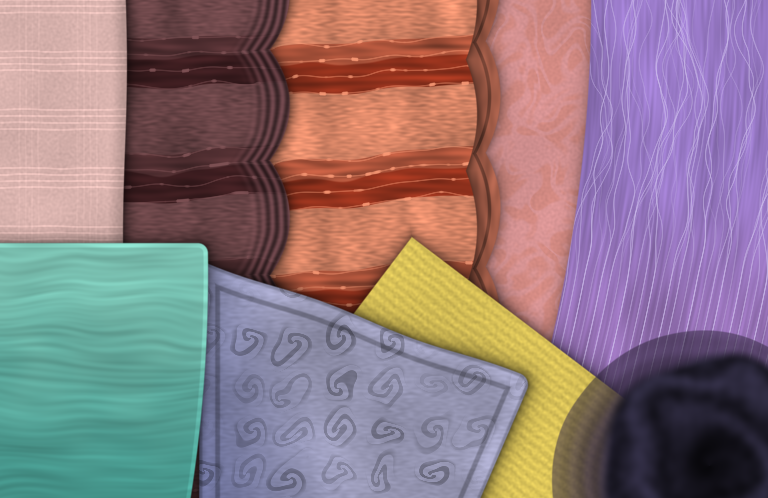
Reproduce this texture procedurally as a Shadertoy shader.

```glsl
vec2 hash2(vec2 p) {
  vec3 q = fract(p.xyx * vec3(.1031, .103, .0973));
  q += dot(q, q.yzx + 33.3);
  return fract((q.xx + q.yz) * q.zy) * 2. - 1.;
}

float corner(vec2 i, vec2 f, vec2 o) { return dot(hash2(i + o), f - o); }

float noise(vec2 p) {
  vec2 i = floor(p), f = p - i, u = f * f * (3. - 2. * f), e = vec2(0, 1);
  return mix(mix(corner(i, f, e.xx), corner(i, f, e.yx), u.x),
             mix(corner(i, f, e.xy), corner(i, f, e.yy), u.x), u.y);
}

float fbm(vec2 p) {
  return .6 * noise(p) + .3 * noise(p * 2. + 7.) + .15 * noise(p * 4. + 3.);
}

float line(float d, float w) { return 1. - smoothstep(w * .4, w + .0012, abs(d)); }

float rounded(vec2 d, float r) {
  d += r;
  return min(max(d.x, d.y), 0.) + length(max(d, 0.)) - r;
}

// Cloth with a soft contact shadow
vec3 layer(vec3 under, vec3 cloth, float d, float shade) {
  float aa = 1. / iResolution.y;
  under *= 1. - shade * exp(-max(d, 0.) / .014);
  return mix(cloth, under, smoothstep(-aa, aa, d));
}

float ruffleRow(vec2 p, float tilt) {
  return (p.y - tilt * p.x + .016 * noise(p * vec2(9, 3))) / .226;
}

// Gathered bands, sheer gaps, tufted threads
vec3 ruffle(vec2 p, float row, vec3 light, vec3 dark) {
  float f = abs(row - round(row)), g = fract(row);
  vec3 cloth = light * (1. + .35 * noise(p * vec2(16, 5)) + .28 * noise(p * vec2(50, 190)));
  float flap = smoothstep(.53, .55, g + .05 * noise(p * 14.));
  vec3 gap = mix(dark, light, .42 * flap) * (1. + .5 * noise(p * vec2(12, 80)));
  vec3 col = mix(cloth * (1. - .8 * f * f), gap, smoothstep(.275, .29, f));
  for (float k = 0.; k < 4.; k++) {
    vec2 s = vec2(p.x * 13. + k * 7.3, floor(row));
    float tuft = smoothstep(.1, .3, noise(s * 3.5));
    float d = (g - .29 - .14 * k - .06 * noise(s)) * .226;
    col = mix(col, light * 1.18, line(d, .0012 + .0025 * tuft) * (.4 + .5 * tuft));
  }
  return col;
}

vec3 fringe(vec2 p, float u) {
  vec3 col = mix(vec3(.57, .43, .69), vec3(.59, .47, .77), smoothstep(.3, .7, p.y));
  col *= 1. + .3 * fbm(p * vec2(9, 2)) + .2 * noise(vec2(u * 150., p.y * 9.));
  for (float i = 0.; i < 52.; i++) {
    float sway = .11 * noise(vec2(i * .23, p.y * 3.5)) + .04 * noise(vec2(i * 3.7, p.y * 11.));
    float x = floor(i * .5) * .0175 + .004 + smoothstep(.43, .68, p.y) * (sway + .008 * sin(i * 2.4));
    col = mix(col, vec3(.81, .75, .93), line(u - x, .0009) * (.34 + .2 * sin(i * 5.1)));
  }
  return col;
}

vec3 damask(vec2 p, float d) {
  vec3 col = mix(vec3(.43, .45, .62), vec3(.58, .58, .69), smoothstep(.35, .75, p.x + .3 * p.y));
  col *= 1. + .35 * fbm(p * 5.) + .12 * noise(p * vec2(60, 170));
  vec2 q = p * 11. + .5 * noise(p * 17.), id = floor(q), c = q - id - .5 - .12 * hash2(id);
  float r = length(c), swirl = sin(atan(c.y, c.x) * 2. + r * 26. + id.x);
  float motif = smoothstep(-.1, .5, swirl) * (1. - smoothstep(.28, .46, r));
  col *= 1. - motif * (.15 + .13 * hash2(id + 5.).x);
  return col * (1.1 - .1 * smoothstep(.015, .035, -d) - .25 * line(d + .037, .006) - .25 * line(d, .008));
}

void mainImage(out vec4 fragColor, in vec2 fragCoord) {
  vec2 p = fragCoord / iResolution.y;
  float grain = noise(p * 160.), soft = fbm(p * 5.);

  // Rose print, violet fringe
  float print = smoothstep(.05, .22, abs(noise(p * 24. + 2. * noise(p * 15.))));
  vec3 col = mix(vec3(.86, .59, .59), vec3(.84, .55, .52), print) * (1. + .18 * soft + .08 * grain);
  float u = p.x - 1.187 + .17 * (1. - p.y) * (1. - p.y);
  col = layer(col, fringe(p, u), -u, .25);

  // Orange ruffles over back scallops
  float row = ruffleRow(p - vec2(.763, .755), .08), f = fract(row + .35) - .5;
  float d = p.x - 1.005 + .12 * f * f;
  vec3 cloth = vec3(.72, .41, .32) * (.9 + .3 * noise(p * vec2(70, 20)) - .3 * line(d + .022, .004));
  col = layer(col, cloth, d, .35);
  f = row - round(row);
  cloth = ruffle(p, row, vec3(.84, .52, .4), vec3(.56, .19, .11));
  col = layer(col, cloth, p.x - .958 + .09 * f * f, .45);

  // Brown ruffles with edge folds
  row = ruffleRow(p - vec2(.4, .763), .05);
  f = fract(row + .42) - .5;
  d = p.x - .582 + .16 * f * f;
  cloth = ruffle(p, row, vec3(.43, .28, .29), vec3(.23, .11, .12));
  vec3 folds = vec3(.36, .23, .25) * (.85 + .4 * sin(d * 330. + 5. * noise(p * 11.)));
  col = layer(col, mix(cloth, folds, .75 * smoothstep(-.09, -.03, d)), d, .5);

  // Pale pink check
  vec2 cell = fract(p / .117 + .04 * noise(p * 12.));
  vec2 stripe = smoothstep(.3, .9, cos(cell * 57.)) * step(abs(cell - .5), vec2(.22));
  d = p.x - .251 - .004 * sin(p.y * 9.);
  cloth = vec3(.85, .7, .68) * (1. + .14 * soft + .08 * grain + .1 * stripe.y + .03 * stripe.x);
  col = layer(col, cloth * (1. - .18 * smoothstep(-.035, 0., d)), d, .6);

  // Yellow ribbed corner
  vec2 q = mat2(.796, .605, -.605, .796) * (p - vec2(.827, .524));
  cloth = vec3(.84, .75, .34) * (1. + .05 * sin(q.y * 350. + 2. * noise(p * 20.)) + .12 * grain + .15 * soft);
  col = layer(col, cloth, max(-q.x, q.y), .5);

  // Blue-grey damask
  q.x = dot(p - vec2(.422, .472), vec2(.341, .94)) + .004 * sin(p.x * 17.);
  q.y = dot(p - vec2(1.058, .217), vec2(.919, -.394));
  d = max(rounded(q, .025), .4 - p.x);
  col = layer(col, damask(p, d), d, .55);

  // Teal gauze
  float sag = 1. - p.y / .45, weft = p.y + .04 * noise(p * 6.);
  d = rounded(p - vec2(.418 - .035 * sag * sag, .512), .02);
  cloth = mix(vec3(.27, .58, .54), vec3(.47, .74, .68), smoothstep(0., .5, p.y + .18 * soft));
  cloth *= 1. + .18 * noise(vec2(p.x * 6., weft * 100.)) + .22 * fbm(vec2(p.x * 2., weft * 14.));
  col = layer(col, cloth * (1. + .15 * line(d + .005, .005)), d, .45);

  // Dark scarf: sheer rim, coiled core
  d = length(p - vec2(1.41, .036)) - .3 + .012 * noise(p * 6.);
  cloth = vec3(.2, .16, .25) * (1. + .12 * sin(d * 160. + 9. * noise(p * 5.)));
  col = mix(col, layer(col, cloth, d, 0.), .55 + .3 * smoothstep(0., .09, -d));
  q = p - vec2(1.425, .065);
  float r = length(q) + .035 * noise(p * 7.);
  float coil = sin(r * 75. + atan(q.y, q.x) + 6. * noise(p * 8.)) + noise(p * 40.);
  cloth = vec3(.13, .12, .18) * (1. + .3 * coil) * (.35 + .75 * smoothstep(.02, .14, r));
  col = mix(cloth, col, smoothstep(.2, .235, r));

  fragColor = vec4(col, 1);
}
```
